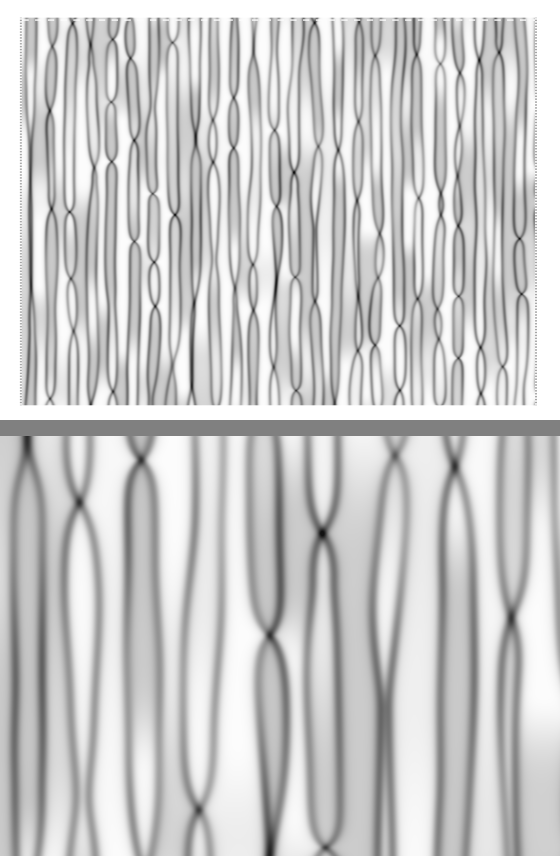
Top, the full canvas; bottom, a detail of the centre.
Reproduce this pattern procedurally as a WebGL 2 fragment shader.

```glsl
#version 300 es
precision highp float;

#define PAIR_PITCH 0.0486
#define PINCH_CELL 0.14
#define SWAY_CELL 0.2
#define SHADE_CELL 0.14
#define MAX_SPREAD 0.26
#define SWAY 0.13
#define WOBBLE 0.045
#define LINE_WIDTH 0.0042
#define LINE_INK 0.28
#define SKIRT_INK 0.07
#define FILL_INK 0.19
#define EDGE_BLUR 0.0058

uniform vec2 u_resolution;
out vec4 fragColor;

const float PAPER = 0.99;
const vec2 PANEL_MIN = vec2(0.039, 0.035);
const vec2 PANEL_MAX = vec2(0.955, 0.958);

float hash(vec2 p) {
    vec3 q = fract(p.xyx * vec3(0.1031, 0.1030, 0.0973));
    q += dot(q, q.yzx + 33.33);
    return fract((q.x + q.y) * q.z);
}

// Smooth signed noise along one strand
float strandNoise(float seed, float t) {
    float cell = floor(t);
    float f = fract(t);
    f = f * f * (3.0 - 2.0 * f);
    return 2.0 * mix(hash(vec2(seed, cell)), hash(vec2(seed, cell + 1.0)), f) - 1.0;
}

// Strands run in pairs that swell apart and pinch together
float strandX(float index, float y) {
    float pair = floor(index * 0.5);
    float side = 2.0 * mod(index, 2.0) - 1.0;
    float phase = hash(vec2(pair + 61.0, 5.0));
    float sway = SWAY * strandNoise(pair + 201.0, y / SWAY_CELL + phase);
    float pinch = strandNoise(pair + 407.0, y / PINCH_CELL + 9.0 * phase);
    float open = 1.0 - exp(-6.0 * sqrt(pinch * pinch + 0.0001));
    float wobble = WOBBLE * strandNoise(index + 907.0, y / 0.09 + 5.0 * phase);
    return (pair + 0.5 + sway + open * (side * MAX_SPREAD + wobble)) * PAIR_PITCH;
}

// Grey tone of the gap to the right of a strand
float gapShade(float index, float y) {
    float bias = mod(index, 2.0) < 0.5 ? 0.12 : -0.22;
    float n = strandNoise(index + 613.0, y / SHADE_CELL + hash(vec2(index + 19.0, 3.0)));
    return FILL_INK * smoothstep(-0.55, 0.6, n + bias);
}

float strandTone(vec2 p) {
    float first = floor(p.x / PAIR_PITCH * 2.0) - 3.0;
    float left = strandX(first, p.y);
    float ink = 0.0;
    for (int i = 0; i < 7; i++) {
        float index = first + float(i);
        float right = strandX(index + 1.0, p.y);
        float inside = smoothstep(-EDGE_BLUR, EDGE_BLUR, p.x - left)
                     * smoothstep(-EDGE_BLUR, EDGE_BLUR, right - p.x);
        float d = (p.x - left) / LINE_WIDTH;
        float strength = LINE_INK * (1.0 + 0.35 * strandNoise(index + 811.0, p.y / 0.12));
        ink += inside * gapShade(index, p.y);
        ink += strength * exp(-d * d) + SKIRT_INK * exp(-0.25 * d * d);
        left = right;
    }
    return clamp(PAPER - ink, 0.07, 1.0);
}

void main() {
    vec2 uv = gl_FragCoord.xy / u_resolution;
    vec2 p = gl_FragCoord.xy / u_resolution.y;
    vec2 aa = 0.7 / u_resolution;

    // Panel with a white margin
    vec2 box = smoothstep(-aa, aa, uv - PANEL_MIN) * smoothstep(-aa, aa, PANEL_MAX - uv);
    float tone = strandTone(p);

    // Pale dashed row just below the top edge
    float row = 1.0 - smoothstep(0.001, 0.003, abs(uv.y - 0.952));
    float dash = smoothstep(0.2, 0.3, abs(fract(p.x / PAIR_PITCH * 1.6) - 0.5));
    tone = mix(tone, PAPER, 0.75 * row * dash);
    float color = mix(1.0, tone, box.x * box.y);

    // Fine ticks along both sides
    float edge = min(abs(uv.x - PANEL_MIN.x + 0.002), abs(uv.x - PANEL_MAX.x - 0.002));
    float tick = 0.5 + 0.5 * cos(6.2832 * 144.0 * uv.y);
    color -= 0.35 * tick * box.y * (1.0 - smoothstep(0.001, 0.0025, edge));

    fragColor = vec4(vec3(color), 1.0);
}
```
